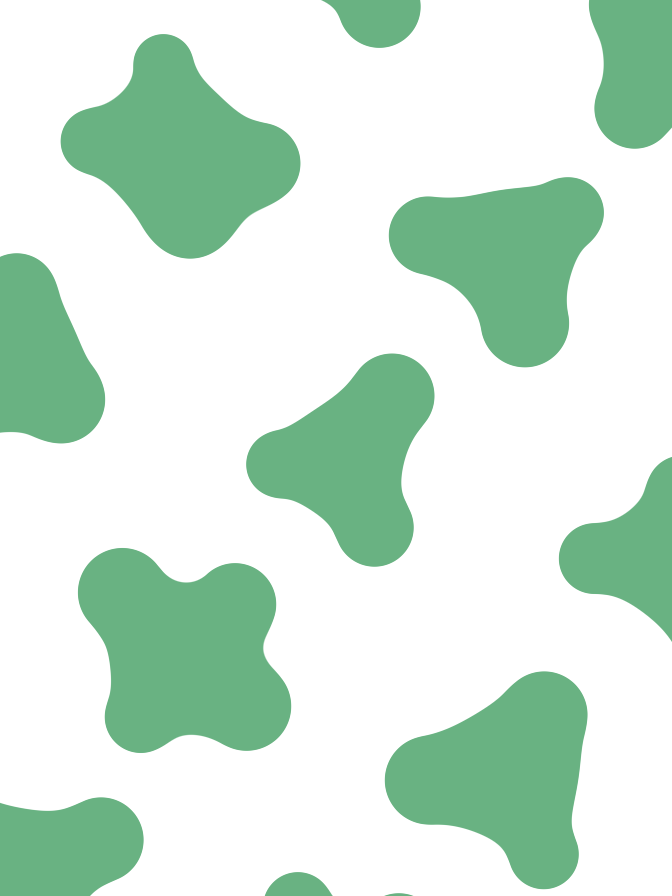
This pattern is drawn by a Shadertoy shader. Its source:

```glsl
const vec3 PAPER = vec3(1.0);
const vec3 GREEN = vec3(0.41, 0.70, 0.51);

// Layout, in canvas widths
const vec2  ORIGIN  = vec2(0.512, 0.656);
const vec2  SPACING = vec2(0.495, 0.39);
const float SLANT   = 0.3;     // rows fall to the right
const float JITTER  = 0.04;
const float SEED    = 17.0;

// Blob shape, in canvas widths
const float CORE_RADIUS  = 0.05;
const vec2  LOBE_LENGTH  = vec2(0.09, 0.135);
const vec2  LOBE_RADIUS  = vec2(0.044, 0.068);
const vec2  BLEND        = vec2(0.04, 0.085);
const float ANGLE_JITTER = 0.4;  // share of the angle between lobes
const float TAU = 6.2831853;

vec3 hash3(vec3 p) {
    p = fract((p + SEED) * vec3(0.1031, 0.1030, 0.0973));
    p += dot(p, p.yxz + 33.33);
    return fract((p.xxy + p.yxx) * p.zyx);
}

float smoothMin(float a, float b, float k) {
    float h = max(k - abs(a - b), 0.0) / k;
    return min(a, b) - 0.25 * k * h * h;
}

// Round-ended arm from the blob centre to tip
float armDistance(vec2 p, vec2 tip, float radius) {
    float t = clamp(dot(p, tip) / dot(tip, tip), 0.0, 1.0);
    return length(p - tip * t) - radius;
}

// Three or four uneven lobes melted together
float blobDistance(vec2 p, vec2 id) {
    vec3 trait = hash3(vec3(id, 11.0));
    int lobes = trait.x < 0.5 ? 3 : 4;
    float d = length(p) - CORE_RADIUS;
    for (int i = 0; i < lobes; i++) {
        vec3 h = hash3(vec3(id, float(i)));
        float turn = (float(i) + ANGLE_JITTER * (h.x - 0.5)) / float(lobes);
        float angle = TAU * (turn + trait.y);
        vec2 tip = mix(LOBE_LENGTH.x, LOBE_LENGTH.y, h.y) * vec2(cos(angle), sin(angle));
        float radius = mix(LOBE_RADIUS.x, LOBE_RADIUS.y, h.z);
        float blend = mix(BLEND.x, BLEND.y, fract(h.x + h.z));
        d = smoothMin(d, armDistance(p, tip, radius), blend);
    }
    return d;
}

// Nearest blob on a slanted, staggered grid
float patternDistance(vec2 p) {
    vec2 q = p - ORIGIN;
    float sheared = q.y + SLANT * q.x;
    float nearRow = round(sheared / SPACING.y);
    float d = 1.0;
    for (int j = -1; j <= 1; j++) {
        float row = nearRow + float(j);
        float stagger = 0.5 * mod(row, 2.0);
        float nearColumn = round(q.x / SPACING.x - stagger);
        for (int i = -1; i <= 1; i++) {
            vec2 id = vec2(nearColumn + float(i), row);
            vec2 centre = SPACING * vec2(id.x + stagger, row);
            centre.y -= SLANT * centre.x;
            centre += JITTER * (hash3(vec3(id, 23.0)).xy - 0.5);
            d = min(d, blobDistance(q - centre, id));
        }
    }
    return d;
}

void mainImage(out vec4 fragColor, in vec2 fragCoord) {
    float pixel = 1.0 / iResolution.x;
    float d = patternDistance(fragCoord * pixel);
    float ink = 1.0 - smoothstep(-0.6 * pixel, 0.6 * pixel, d);
    fragColor = vec4(mix(PAPER, GREEN, ink), 1.0);
}
```
